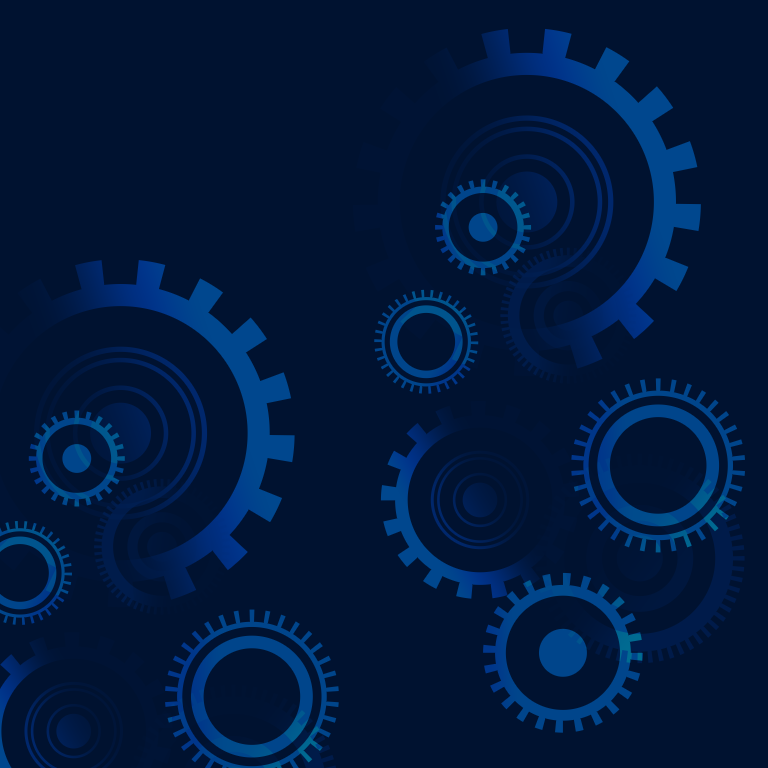
Write a Shadertoy shader that draws this background.

```glsl
// Dark navy backdrop with two copies of one cluster of translucent gears.
// Each gear is built from polar bands and angular teeth, faded along its own
// light direction; bright gears turn teal where they cross the faint ones.

const vec3 NAVY   = vec3(0.0, 0.070, 0.188);
const vec3 DEEP   = vec3(0.0, 0.200, 0.550);
const vec3 BRIGHT = vec3(0.0, 0.278, 0.555);
const vec3 TEAL   = vec3(0.0, 0.450, 0.580);
const vec3 DUSK   = vec3(0.0, 0.130, 0.350);

const float TAU = 6.2831853;
const vec2  CLUSTER_STEP = vec2(-0.529, -0.301);
const int   CLUSTERS = 2;
const int   GEARS = 8;

// Gear kinds: heavy cog, fine-toothed ghost, pinion with hub, crown ring
const int COG = 0, GHOST = 1, PINION = 2, CROWN = 3;
const vec4 TEETH = vec4(17.0, 60.0, 24.0, 34.0);
const vec4 DUTY  = vec4(0.42, 0.42, 0.38, 0.30);
const vec4 ROOT  = vec4(0.857, 0.89, 0.85, 0.86);
const vec4 BORE  = vec4(0.73, 0.72, 0.715, 0.80);

// Centre x, centre y, radius, kind
const vec4 PLACE[GEARS] = vec4[GEARS](
    vec4(0.686, 0.737, 0.2266, 0.0), vec4(0.740, 0.589, 0.0885, 1.0),
    vec4(0.625, 0.349, 0.1290, 0.0), vec4(0.833, 0.273, 0.1365, 1.0),
    vec4(0.629, 0.704, 0.0625, 2.0), vec4(0.555, 0.555, 0.0677, 3.0),
    vec4(0.857, 0.394, 0.1133, 3.0), vec4(0.733, 0.150, 0.1040, 2.0));

// Light angle, tooth angle
const vec2 TURN[GEARS] = vec2[GEARS](
    vec2(0.33, -0.09), vec2(3.00, 0.00), vec2(3.67, 1.59), vec2(-0.64, 0.00),
    vec2(3.30,  0.00), vec2(-0.53, 3.12), vec2(3.20, 1.57), vec2(3.20, -0.05));

// Smooth coverage of inner < r < outer
float band(float r, float inner, float outer, float px) {
    return clamp((0.5 * (outer - inner) - abs(r - 0.5 * (inner + outer))) / px + 0.5, 0.0, 1.0);
}

float disc(float r, float radius, float px) {
    return clamp((radius - r) / px + 0.5, 0.0, 1.0);
}

// Toothed rim of a gear with unit radius
float rim(vec2 q, int kind, float turn, float px) {
    float r = length(q);
    float count = TEETH[kind];
    float cell = fract((atan(q.y, q.x) - turn) / TAU * count + 0.5) - 0.5;
    float side = (0.5 * DUTY[kind] - abs(cell)) * TAU * r / count;
    float tooth = clamp(side / px + 0.5, 0.0, 1.0);
    tooth *= band(r, 0.5 * (ROOT[kind] + BORE[kind]), 1.0, px);
    return max(tooth, band(r, BORE[kind], ROOT[kind], px));
}

// Rings and hub inside the rim
float core(float r, int kind, float px) {
    if (kind == PINION) return disc(r, 0.30, px);
    if (kind == CROWN) return band(r, 0.555, 0.70, px);
    if (kind == GHOST) return max(band(r, 0.36, 0.51, px), disc(r, 0.22, px));
    float rings = max(band(r, 0.467, 0.497, px), band(r, 0.407, 0.433, px));
    return max(rings, max(band(r, 0.248, 0.274, px), disc(r, 0.175, px)));
}

void mainImage(out vec4 fragColor, in vec2 fragCoord) {
    vec2 uv = fragCoord / iResolution.y;
    vec3 color = NAVY;

    for (int c = 0; c < CLUSTERS; c++) {
        float veil = 0.0; // faint coverage lying beneath the bright gears
        for (int g = 0; g < GEARS; g++) {
            vec4 place = PLACE[g];
            int kind = int(place.w);
            vec2 q = (uv - place.xy - float(c) * CLUSTER_STEP) / place.z;
            float r = length(q);
            if (r > 1.1) continue;

            float px = 1.0 / (iResolution.y * place.z);
            float light = dot(q, vec2(cos(TURN[g].x), sin(TURN[g].x)));
            float fade = pow(smoothstep(-0.4, 0.5, light), 1.5);
            float edge = rim(q, kind, TURN[g].y, px);
            float inside = core(r, kind, px);
            float shape = max(edge, inside);

            if (kind == COG) {
                vec3 metal = mix(DEEP, BRIGHT, smoothstep(0.35, 0.7, light));
                color = mix(color, metal, edge * mix(0.04, 1.0, fade));
                color = mix(color, DEEP, inside * mix(0.10, 0.65, fade));
                veil = max(veil, shape * mix(0.35, 0.8, fade));
            } else if (kind == GHOST) {
                color = mix(color, DUSK, edge * mix(0.05, 0.62, fade));
                color = mix(color, DUSK, inside * mix(0.10, 0.35, fade));
                veil = max(veil, shape * mix(0.12, 0.9, fade));
            } else {
                // Opaque gears: deep blue towards the light axis, teal on overlaps
                float start = kind == CROWN ? 0.3 : 0.55;
                float tone = smoothstep(start, start + 0.4, light);
                vec3 metal = mix(BRIGHT, DEEP, 0.8 * tone);
                color = mix(color, mix(metal, TEAL, veil), 0.97 * shape);
            }
        }
    }
    fragColor = vec4(color, 1.0);
}
```
